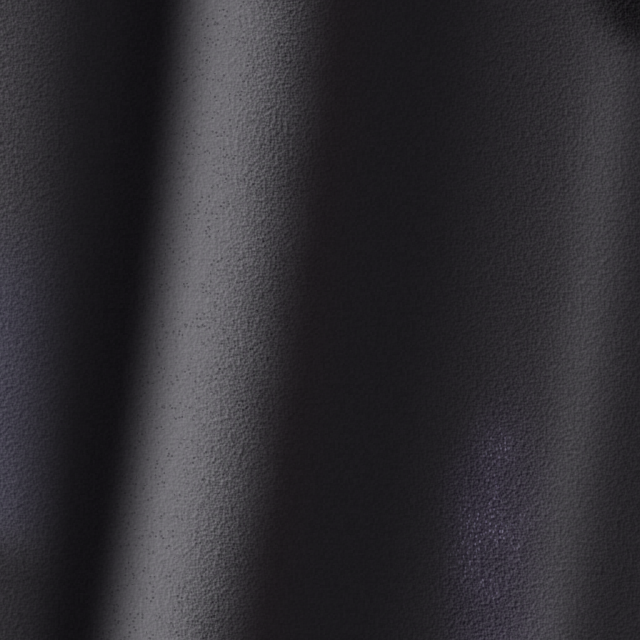
Write a three.js fragment shader that draws this texture.

```glsl
// Dark, softly lit leather hanging in leaning folds: a broad bright ridge,
// deep grooves, and faint violet sheen on both sides. Folds are smoothstep
// profiles across the lean; the pebbled grain is embossed cellular noise.
varying vec2 vUv;

vec2 hash2(vec2 p) {
  vec3 q = fract(p.xyx * vec3(0.1031, 0.1030, 0.0973));
  q += dot(q, q.yzx + 33.33);
  return fract((q.xx + q.yz) * q.zy);
}

// Distance to the nearest scattered point
float cellular(vec2 p) {
  vec2 cell = floor(p), f = fract(p);
  float nearest = 2.0;
  for (int j = -1; j <= 1; j++) {
    for (int i = -1; i <= 1; i++) {
      vec2 o = vec2(float(i), float(j));
      vec2 d = o + hash2(cell + o) - f;
      nearest = min(nearest, dot(d, d));
    }
  }
  return sqrt(nearest);
}

// Slope of the cellular relief toward the light
float emboss(vec2 p) {
  return cellular(p + vec2(0.25, -0.2)) - cellular(p - vec2(0.25, -0.2));
}

// Layered sines, roughly -1 to 1
float mottle(vec2 p) {
  float sum = 0.0, amp = 0.5;
  for (int i = 0; i < 4; i++) {
    sum += amp * sin(p.x + 1.7 * sin(p.y)) * cos(p.y + 1.3 * sin(p.x * 0.8));
    p = mat2(1.5, 1.1, -1.1, 1.5) * p + 2.3;
    amp *= 0.6;
  }
  return sum;
}

void main() {
  float x = vUv.x, y = vUv.y;
  float blotch = mottle(vUv * vec2(22.0, 15.0));

  // Main ridge: crisp left edge, long shaded right flank
  float u = x - 0.157 - 0.165 * y + 0.042 * y * y;
  float flank = u + 0.007 * blotch;
  float ridge = smoothstep(-0.035, 0.075, u) * (1.0 - smoothstep(0.085, 0.265, flank));
  float groove = smoothstep(-0.13, -0.04, u) * (1.0 - smoothstep(-0.02, 0.06, u));

  // Left fold, dimmer near the bottom
  float left = 1.0 - smoothstep(-0.02, 0.11 + 0.05 * y, x);
  left *= mix(0.55, 1.0, smoothstep(0.10, 0.19, y + 0.4 * x));
  float leftViolet = left * smoothstep(0.10, 0.22, y) * (1.0 - smoothstep(0.5, 0.72, y));

  // Right fold: gentle rise, soft crest, shaded outer side
  float v = x - 0.85 - 0.155 * y + 0.05 * y * y;
  float slope = smoothstep(-0.30, -0.01, v) * (1.0 - 0.5 * smoothstep(0.0, 0.11, v));
  float crest = exp(-v * v / 0.0021) * (1.0 - 0.5 * smoothstep(0.75, 1.0, y));
  float corner = smoothstep(0.90, 0.99, x + 0.3 * (y - 0.95))
               * smoothstep(0.90, 0.98, y + 0.25 * (x - 0.97));

  // Violet sheen in the lower right
  float patchEdge = 0.665 + 0.4 * max(y - 0.25, 0.0) + 0.015 * blotch;
  float sheen = smoothstep(patchEdge, patchEdge + 0.09, x)
              * (1.0 - smoothstep(0.78, 0.90, x))
              * (1.0 - smoothstep(0.24, 0.48, y));

  // Base tone and folds
  vec3 col = vec3(0.105, 0.100, 0.113);
  col -= 0.03 * groove;
  col += vec3(0.340, 0.338, 0.345) * ridge * (0.95 + 0.05 * sin(3.0 * y + 0.4));
  col += vec3(0.152, 0.149, 0.154) * left + vec3(0.015, 0.014, 0.045) * leftViolet;
  col += vec3(0.094, 0.090, 0.094) * slope + vec3(0.062, 0.064, 0.064) * crest;
  col += vec3(0.042, 0.032, 0.062) * sheen * (0.9 + 0.4 * blotch);
  col = mix(col, vec3(0.075, 0.07, 0.08), 0.8 * corner);

  // Warm tint where the bright flank sinks into shadow
  col += vec3(0.009, 0.002, 0.002) * exp(-pow((flank - 0.25) / 0.05, 2.0));

  // Pebble grain, strongest on the right flank and the side folds
  float pebble = emboss(vUv * 140.0 + 0.3 * blotch);
  float fine = emboss(vUv * 230.0 + 7.0);
  float rough = exp(-pow((u - 0.16) / 0.055, 2.0));
  float relief = 0.008 + 0.028 * ridge + 0.075 * rough
               + 0.06 * left + 0.045 * slope + 0.04 * sheen;
  col += relief * (0.8 * pebble + 1.1 * fine);

  // Uneven speckle of the surface, with a slight cool and warm drift
  vec2 speck = hash2(floor(vUv * 256.0)) - 0.5;
  col += speck.x * (0.012 + 0.25 * relief);
  col += vec3(0.5, -0.2, 0.6) * speck.y * (0.008 + 0.1 * relief);

  // Small dark pores on the lit crown and flank
  float pore = 1.0 - smoothstep(0.06, 0.32, cellular(vUv * 110.0 + 3.0));
  col -= 0.10 * ridge * pore * smoothstep(0.35, 0.8, hash2(floor(vUv * 70.0)).x);

  // Slanted creases on the outer folds, pale flecks in the sheen
  float crease = emboss(mat2(0.8, 0.6, -0.6, 0.8) * vUv * vec2(150.0, 95.0));
  col += 0.035 * crease * (left + 0.5 * crest);
  float fleck = 1.0 - smoothstep(0.05, 0.32, cellular(vUv * vec2(130.0, 90.0)));
  col += vec3(0.17, 0.165, 0.20) * fleck * sheen * smoothstep(-0.25, 0.5, blotch);
  col += 0.006 * blotch * (ridge + left + slope);

  gl_FragColor = vec4(clamp(col, 0.0, 1.0), 1.0);
}
```
